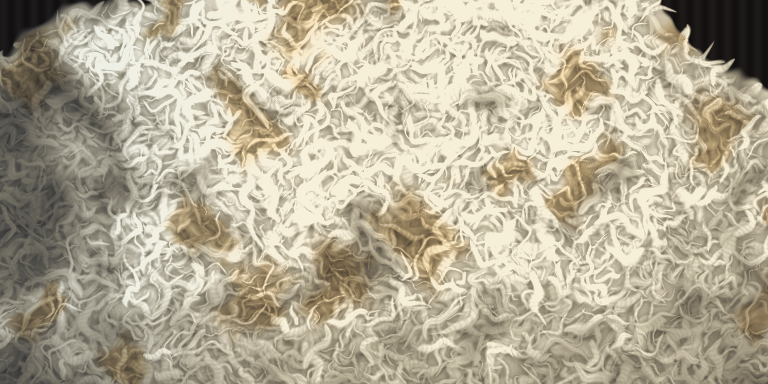
Write a Shadertoy shader that draws this texture.

```glsl
// A sunlit heap of raw wool: soft overlapping curly locks with stained hollows, on a dark ground.

const int LAYERS = 10;
const float LARGE_CELL = 0.13;     // lattice size of the broad locks
const float SMALL_CELL = 0.042;    // lattice size of the thin wisps
const float LOCK_DENSITY = 0.86;
const float LOCK_OPACITY = 0.84;
const float RIB_SPACING = 0.0115;
const float RIB_DEPTH = 0.035;
const float SHADOW_DEPTH = 0.105;
const float CLUMP_DEPTH = 0.09;
const float HOLLOW_DEPTH = 0.42;
const float EXPOSURE = 1.27;
const vec2 SUN = vec2(0.55, 0.83);
const vec3 STAIN_TINT = vec3(1.0, 0.92, 0.79);
const vec3 COOL_TINT = vec3(0.97, 1.0, 1.04);
const vec3 WARM_TINT = vec3(1.01, 1.0, 0.98);
const vec3 WOOL[6] = vec3[6](
    vec3(0.07, 0.06, 0.06), vec3(0.28, 0.27, 0.25), vec3(0.47, 0.44, 0.38),
    vec3(0.63, 0.60, 0.52), vec3(0.78, 0.75, 0.67), vec3(0.96, 0.94, 0.87));

vec4 hash4(vec2 p) {
    vec4 h = fract(p.xyxy * vec4(0.1031, 0.1030, 0.0973, 0.1099));
    h += dot(h, h.wzxy + 33.33);
    return fract((h.xxyz + h.yzzw) * h.zywx);
}

// Cellular noise: x = distance to the nearest point, y = strength of sparse blots.
vec2 cellular(vec2 p) {
    vec2 id = floor(p), result = vec2(2.0, 0.0);
    for (int y = -1; y <= 1; y++)
    for (int x = -1; x <= 1; x++) {
        vec2 cell = id + vec2(x, y);
        vec4 h = hash4(cell + 71.0);
        float d = length(p - cell - 0.15 - 0.7 * h.xy);
        result.x = min(result.x, d);
        result.y = max(result.y, step(0.4, h.z) * smoothstep(0.25 + 0.45 * h.w, 0.0, d));
    }
    return result;
}

vec2 warp(vec2 p) {
    return sin(p.yx * 17.0 + vec2(0.0, 2.0)) * 0.022
         + sin(p.yx * 41.0 + p * 23.0) * 0.012
         + sin(p.yx * 97.0 - p * 61.0) * 0.005;
}

// Layered sines, about -1 to 1: which clumps stand proud and how they lean.
float clumps(vec2 p) {
    p += 0.06 * sin(p.yx * 9.0 + vec2(1.0, 4.0));
    return 0.5 * sin(p.x * 11.0 + p.y * 6.0) * sin(p.y * 13.0 - p.x * 4.0 + 1.0)
         + 0.5 * sin(p.x * 27.0 - p.y * 14.0 + 2.0) * sin(p.y * 23.0 + p.x * 9.0);
}

float moundTop(float x) {
    float left = max(0.5 - x, 0.0) / 0.5;
    float right = max(x - 1.65, 0.0) / 0.35;
    return 1.03 - 0.17 * left * left - 0.29 * right + 0.008 * sin(x * 31.0);
}

// Broad light over the heap: dim on the left flank and near the foot.
float moundLight(vec2 p) {
    float wave = 0.1 * sin(p.y * 9.0) + 0.25 * clumps(p * 0.8);
    float flank = mix(0.27, 1.0, smoothstep(-0.15, 0.58, p.x + wave));
    float far = 1.0 - 0.2 * smoothstep(1.45, 2.0, p.x);
    float foot = mix(0.68, 1.05, smoothstep(-0.1, 0.55, p.y + 0.06 * clumps(p)));
    return flank * far * foot * (1.0 + 0.16 * clumps(p + 0.4));
}

// Paints one curved, tapered lock and its cast shadow over the tone below.
float paintLock(float tone, vec2 q, vec4 shape, vec4 look, float cell, float lean, float depth, float edge) {
    float angle = lean + 5.4 * (shape.z - 0.5);
    vec2 along = vec2(cos(angle), sin(angle));
    vec2 across = vec2(-along.y, along.x);
    float len = cell * mix(0.4, 0.78, shape.w);
    float rad = cell * mix(0.08, 0.22, look.x * look.x);
    float bend = 1.5 * (look.y - 0.5);
    float x = dot(q, along), u = x / len, phase = 4.5 * u + 6.2832 * look.z;
    float y = dot(q, across) - len * (bend * (u * u - 0.3) + 0.12 * sin(phase));
    y *= inversesqrt(1.0 + pow(2.0 * bend * u + 0.54 * cos(phase), 2.0));
    float r = rad * sqrt(max(1.0 - u * u * u * u, 0.0)) + 0.0001;
    float n = y / r, side = dot(across, SUN);

    // Soft shadow falls on the side away from the sun.
    float shadow = smoothstep(2.4, 0.6, abs(n + 0.6 * side)) * smoothstep(0.0, 0.6 * rad, r);
    tone *= 1.0 - SHADOW_DEPTH * shadow;

    // Rounded body, with either crimped ribs or lengthwise strands.
    float turn = clamp(n, -1.0, 1.0);
    float body = 0.95 + 0.1 * turn * side - 0.05 * pow(turn, 4.0);
    float ribs = sin(6.2832 * x / RIB_SPACING + 2.0 * turn * turn);
    float strands = sin(turn * 8.0 + 3.0 * u + 9.0 * look.w);
    body += RIB_DEPTH * mix(strands, ribs, step(0.5, look.w));
    body *= depth * mix(0.89, 1.06, look.z);
    float cover = smoothstep(0.0, 2.0 * edge + 0.35 * rad, r - abs(y));
    return mix(tone, body, LOCK_OPACITY * cover);
}

void mainImage(out vec4 fragColor, in vec2 fragCoord) {
    vec2 p = fragCoord / iResolution.y;
    float edge = max(0.7 / iResolution.y, 0.0013);
    vec2 bent = p + warp(p);

    // Dark ground behind, shaded wool in the deep gaps.
    float ground = 0.02 + 0.02 * sin(p.x * 160.0);
    float inside = smoothstep(0.012, -0.012, bent.y - moundTop(p.x));
    float tone = mix(ground, 0.7, inside);

    // Locks, from the deepest layer to the top one.
    vec2 curled = p + 0.4 * warp(p);
    for (int i = 0; i < LAYERS; i++) {
        float layer = float(i);
        float cell = mix(LARGE_CELL, SMALL_CELL, fract(layer * 0.618));
        float depth = mix(0.9, 1.04, layer / float(LAYERS - 1));
        vec2 grid = curled / cell + layer * vec2(0.37, 0.71);
        vec2 id = floor(grid);
        for (int y = -1; y <= 1; y++)
        for (int x = -1; x <= 1; x++) {
            vec2 c = id + vec2(x, y);
            vec4 shape = hash4(c + 19.0 * layer + 5.0);
            vec4 look = hash4(c + 43.0 * layer + 131.0);
            vec2 q = (grid - c - 0.25 - 0.5 * shape.xy) * cell;
            vec2 root = curled - q;
            bool present = fract(look.x * 7.0 + shape.y * 5.0) < LOCK_DENSITY;
            if (present && root.y < moundTop(root.x) - 0.015) {
                float clump = clumps(root);
                float lean = 1.9 + 1.8 * clump;
                float height = depth * (1.0 + CLUMP_DEPTH * clump);
                tone = paintLock(tone, q, shape, look, cell, lean, height, edge);
            }
        }
    }

    // Fine loose fibres, hollows between clumps and ragged stains under the bright locks.
    vec2 f = p + 1.5 * warp(p * 1.7);
    float fibres = sin(f.x * 330.0 + 60.0 * f.y) * sin(f.y * 290.0 - 90.0 * f.x);
    vec2 ragged = p + 1.6 * warp(p) + 0.004 * fibres;
    float hollow = smoothstep(0.45, 0.85, cellular(ragged * 4.0).x);
    float stain = cellular(ragged * vec2(4.2, 3.4) + 4.0).y * inside;
    stain *= mix(1.0, 0.55, smoothstep(0.75, 1.0, tone));
    float light = moundLight(p) * (1.0 + 0.025 * fibres) * (1.0 - HOLLOW_DEPTH * hollow);
    light *= (1.0 - 0.42 * stain) * EXPOSURE;
    tone = mix(tone, tone * light, smoothstep(0.03, 0.15, tone));

    // Tone to wool colour.
    float t = clamp(tone, 0.0, 1.0) * 5.0;
    int k = min(int(t), 4);
    vec3 color = mix(WOOL[k], WOOL[k + 1], t - float(k));
    color *= mix(COOL_TINT, WARM_TINT, smoothstep(0.1, 0.9, p.x));
    color *= mix(vec3(1.0), STAIN_TINT, smoothstep(0.05, 0.7, stain));
    fragColor = vec4(color, 1.0);
}
```
